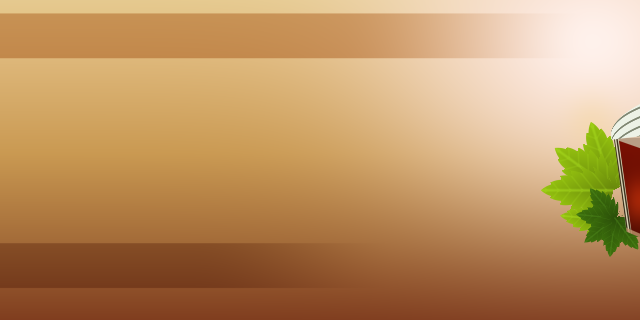
Write a WebGL 1 fragment shader that draws this background.

```glsl
precision highp float;
// Warm amber backdrop with two fading bands, a white glow at upper right,
// and a cropped glass of dark red liquid with serrated leaves at the right edge.
// Built from colour ramps, a soft radial falloff, leaf lobes and half planes.

uniform vec2 u_resolution;

#define GLOW_CENTER vec2(1.85, 0.87)
#define GLOW_RADIUS 0.67
#define GLOW_COLOR vec3(1.0, 0.95, 0.93)
#define UPPER_TINT vec3(0.875, 0.74, 0.61)
#define LOWER_TINT vec3(0.82, 0.73, 0.68)
#define LIGHT_LEAF vec3(0.49, 0.64, 0.05)
#define DARK_LEAF vec3(0.20, 0.37, 0.04)
#define LIQUID vec3(0.38, 0.05, 0.01)
#define LEAF_TEETH 6.0

float ramp(float a, float b, float x) {
  return clamp((x - a) / (b - a), 0.0, 1.0);
}

// Soft coverage of the region where d is positive
float cover(float d) {
  float soft = 0.75 / u_resolution.y;
  return smoothstep(-soft, soft, d);
}

float between(float low, float high, float x) {
  return cover(x - low) * cover(high - x);
}

vec3 backdrop(vec2 p) {
  vec3 col = mix(vec3(0.50, 0.24, 0.12), vec3(0.64, 0.42, 0.22), ramp(0.0, 0.245, p.y));
  col = mix(col, vec3(0.79, 0.60, 0.32), ramp(0.245, 0.52, p.y));
  col = mix(col, vec3(0.87, 0.72, 0.48), ramp(0.52, 0.82, p.y));
  col = mix(col, vec3(0.90, 0.79, 0.56), ramp(0.82, 1.0, p.y));

  // Wide glow with a brighter core
  float d = length((p - GLOW_CENTER) * vec2(1.0, 1.25));
  col = mix(col, GLOW_COLOR * vec3(0.98, 0.94, 0.91), exp(-pow(d / GLOW_RADIUS, 2.4)));
  col = mix(col, GLOW_COLOR, 0.9 * exp(-d * d / 0.035));

  // Horizontal bands that fade toward the right
  float upper = between(0.818, 0.958, p.y) * (1.0 - smoothstep(1.05, 1.85, p.x));
  float lower = between(0.10, 0.24, p.y) * (1.0 - smoothstep(0.6, 1.25, p.x));
  col *= mix(vec3(1.0), UPPER_TINT, upper);
  col *= mix(vec3(1.0), LOWER_TINT, lower);

  // Warm reflection beside the glass
  vec2 w = (p - vec2(1.85, 0.61)) / vec2(0.08, 0.09);
  return mix(col, vec3(0.96, 0.84, 0.62), 0.45 * exp(-dot(w, w)));
}

// Fan of pointed, toothed lobes around a stem point
vec3 leaf(vec3 col, vec2 p, vec2 stem, float angle, float turn, int count, float size, vec3 tone) {
  for (int i = 0; i < 5; i++) {
    if (i >= count) break;
    float a = angle + turn * float(i);
    vec2 axis = vec2(cos(a), sin(a));
    vec2 q = p - stem;
    float along = dot(q, axis) / size;
    float side = abs(axis.x * q.y - axis.y * q.x) / size;
    float t = clamp(along, 0.0, 1.0);
    float tooth = fract(t * LEAF_TEETH - side * 2.0);
    float width = 0.74 * sqrt(t) * (1.0 - t) * (0.82 + 0.36 * tooth);
    float mask = cover((width - side) * size) * step(0.0, along) * step(along, 1.0);

    // Midrib and slanted side veins
    float vein = smoothstep(0.035, 0.0, side);
    float sideVein = abs(fract((along - side * 0.8) * LEAF_TEETH) - 0.5);
    vein += 0.4 * smoothstep(0.16, 0.0, sideVein);
    vec3 shade = tone * (0.82 + 0.35 * t + 0.5 * side);
    shade = mix(shade, tone * 1.25 + vec3(0.06, 0.08, 0.06), 0.5 * min(vein, 1.0));
    col = mix(col, shade, mask);
  }
  return col;
}

vec3 glass(vec3 col, vec2 p) {
  // Body bounded by a leaning left wall, a sloping surface and a base
  float wall = p.x - 1.919 - (0.5625 - p.y) * 0.137;
  float surface = 0.565 - 0.35 * (p.x - 1.92);
  float base = 0.276 - 0.43 * (p.x - 1.958);
  float body = cover(wall) * between(base, 0.57, p.y);

  vec2 e = (p - vec2(2.0, 0.37)) / vec2(0.05, 0.07);
  vec3 inside = LIQUID * (0.75 + 0.5 * ramp(0.25, 0.55, p.y));
  inside += vec3(0.28, 0.10, 0.02) * exp(-dot(e, e));
  inside = mix(inside, vec3(0.72, 0.62, 0.52), cover(p.y - surface));

  // Thick pale edges with thin dark lines
  float line = 0.5 + 0.5 * cos(wall * 700.0 + p.y * 5.0);
  vec3 edge = mix(vec3(0.23, 0.18, 0.10), vec3(0.86, 0.84, 0.72), line);
  inside = mix(inside, edge, cover(0.015 - wall));
  inside = mix(inside, vec3(0.75, 0.58, 0.42), 0.8 * cover(base + 0.012 - p.y));
  col = mix(col, inside, body);

  // Curved bright rim
  float r = max(p.x - 1.908, 0.0);
  float top = 0.575 + 0.1 * sqrt(r / 0.092);
  float rim = cover(p.x - 1.910) * between(0.563 + 0.12 * r, top, p.y);
  float depth = top - p.y;
  float streak = smoothstep(0.55, 1.0, cos(depth * 210.0 - r * 25.0));
  vec3 shine = mix(vec3(0.93, 0.95, 0.90), vec3(0.36, 0.39, 0.30), 0.75 * streak);
  return mix(col, shine, rim);
}

void main() {
  vec2 p = gl_FragCoord.xy / u_resolution * vec2(2.0, 1.0);
  vec3 col = backdrop(p);
  col = leaf(col, p, vec2(1.905, 0.312), 3.05, 0.0, 1, 0.155, LIGHT_LEAF);
  col = leaf(col, p, vec2(1.915, 0.405), 1.88, 0.63, 3, 0.225, LIGHT_LEAF);
  col = leaf(col, p, vec2(1.922, 0.318), 2.27, 0.77, 5, 0.122, DARK_LEAF);
  col = glass(col, p);
  gl_FragColor = vec4(col, 1.0);
}
```
